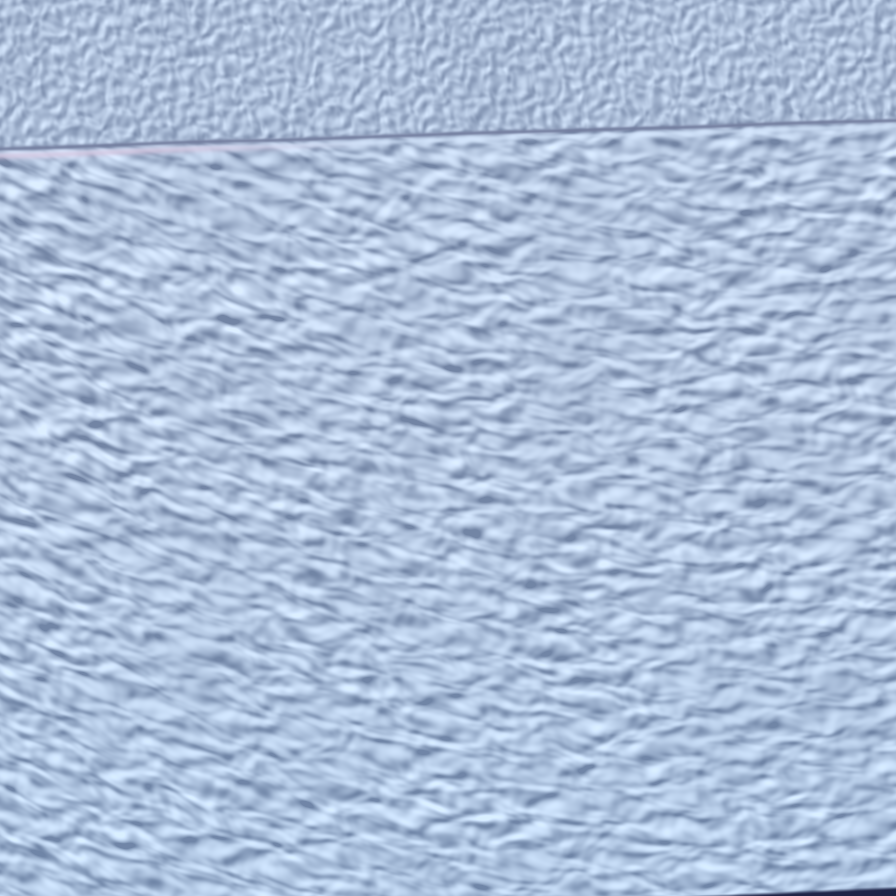
This texture is drawn by a WebGL 1 fragment shader. Its source:

```glsl
precision highp float;
// Pale blue embossed plaster: flattened ripples below a thin seam, fine grain above.

uniform vec2 u_resolution;

// Tones, from crevice to crest
const vec3 CREVICE = vec3(0.50, 0.57, 0.69);
const vec3 CREST = vec3(0.84, 0.91, 1.00);
const vec3 SEAM_DARK = vec3(0.44, 0.48, 0.61);
const vec3 SEAM_PINK = vec3(0.84, 0.76, 0.86);
const vec3 CORNER_DARK = vec3(0.12, 0.14, 0.28);

// Ripples
const vec2 RIPPLE_FREQ = vec2(31.0, 68.0);
const float RIPPLE_MID = 0.56;
const float RIPPLE_GAIN = 0.72;
const float RIPPLE_SKEW = 0.22;
const float TILT_LEFT = 0.36;     // downward slope at the left edge
const float TILT_CHANGE = 0.44;   // how much it levels out to the right

// Grain
const vec2 GRAIN_FREQ = vec2(98.0, 88.0);
const float GRAIN_MID = 0.48;
const float GRAIN_GAIN = 0.60;

// Seam and corner
const float SEAM_LEFT = 0.834;
const float SEAM_SLOPE = 0.032;
const float SEAM_WIDTH = 0.0022;
const float CORNER_START = 0.81;
const float CORNER_SLOPE = 0.045;

vec2 hash22(vec2 p) {
  vec3 q = fract(p.xyx * vec3(0.1031, 0.1030, 0.0973));
  q += dot(q, q.yzx + 33.33);
  return fract((q.xx + q.yz) * q.zy);
}

float cornerSlope(vec2 cell, vec2 offset, vec2 f) {
  vec2 gradient = hash22(cell + offset) * 2.0 - 1.0;
  return dot(gradient / max(length(gradient), 0.01), f - offset);
}

float gradientNoise(vec2 p) {
  vec2 cell = floor(p);
  vec2 f = p - cell;
  vec2 w = f * f * f * (f * (f * 6.0 - 15.0) + 10.0);
  float low = mix(cornerSlope(cell, vec2(0.0), f), cornerSlope(cell, vec2(1.0, 0.0), f), w.x);
  float high = mix(cornerSlope(cell, vec2(0.0, 1.0), f), cornerSlope(cell, vec2(1.0), f), w.x);
  return mix(low, high, w.y);
}

// Light falling across the noise as if it were a height field
float emboss(vec2 p, vec2 lightStep) {
  return gradientNoise(p + lightStep) - gradientNoise(p - lightStep);
}

float rippleTone(vec2 uv) {
  vec2 p = uv;
  p.y += TILT_LEFT * uv.x - 0.5 * TILT_CHANGE * uv.x * uv.x;
  p *= RIPPLE_FREQ;
  p += 0.55 * vec2(gradientNoise(p * 0.45 + 17.0), gradientNoise(p * 0.6 + 53.0));
  float relief = emboss(p + 7.0, vec2(0.08, -0.29));
  relief += 0.55 * emboss(p * vec2(2.1, 1.7) + 91.0, vec2(0.14, -0.28));
  float strength = 1.0 + 0.5 * gradientNoise(uv * 7.0 + 31.0);
  float patches = 0.10 * gradientNoise(uv * vec2(9.0, 14.0) + 5.0);
  return RIPPLE_MID + patches + RIPPLE_GAIN * strength * relief - RIPPLE_SKEW * relief * relief;
}

float grainTone(vec2 uv) {
  vec2 p = uv * GRAIN_FREQ;
  p += 0.5 * vec2(gradientNoise(p * 0.5 + 11.0), gradientNoise(p * 0.5 + 47.0));
  float relief = emboss(p + 3.0, vec2(0.20, -0.22));
  relief += 0.35 * gradientNoise(p * 1.6 + 71.0);
  return GRAIN_MID + GRAIN_GAIN * relief + 0.08 * gradientNoise(uv * 8.0 + 23.0);
}

// Soft line of the given half width around distance zero
float band(float d, float halfWidth) {
  return exp(-d * d / (halfWidth * halfWidth));
}

void main() {
  vec2 uv = gl_FragCoord.xy / u_resolution;
  float pixel = 1.0 / u_resolution.y;
  float seamWobble = 0.0012 * gradientNoise(vec2(uv.x * 9.0, 2.5));
  float aboveSeam = uv.y - SEAM_LEFT - SEAM_SLOPE * uv.x - seamWobble;

  // Two surfaces
  float isGrain = smoothstep(-0.002 - pixel, 0.002 + pixel, aboveSeam);
  float tone = mix(rippleTone(uv), grainTone(uv), isGrain);
  vec3 color = mix(CREVICE, CREST, clamp(tone, -0.15, 1.08));
  color += vec3(-0.012, 0.004, 0.012) * (1.0 - smoothstep(0.0, 0.6, uv.y));

  // Seam: dark groove, lit lip and a pink tinge fading to the right
  color = mix(color, CREST, 0.55 * band(aboveSeam + 0.0065, 0.003));
  float pinkFade = 1.0 - smoothstep(0.15, 0.45, uv.x);
  color = mix(color, SEAM_PINK, 0.6 * pinkFade * band(aboveSeam + 0.008, 0.004));
  color = mix(color, SEAM_DARK, 0.85 * band(aboveSeam, SEAM_WIDTH + 0.3 * pixel));

  // Dark sliver in the lower right corner
  float cornerEdge = CORNER_SLOPE * (uv.x - CORNER_START) - uv.y;
  color = mix(color, CORNER_DARK, smoothstep(-0.002 - pixel, 0.001 + pixel, cornerEdge));

  gl_FragColor = vec4(clamp(color, 0.0, 1.0), 1.0);
}
```
